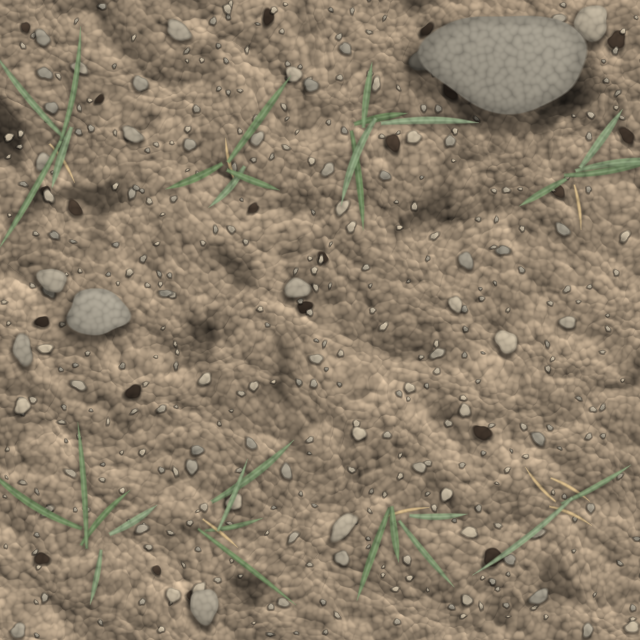
This texture is drawn by a WebGL 1 fragment shader. Its source:

```glsl
precision highp float;
// Draws lumpy brown field soil with scattered pebbles, dark pits and tufts of young grass.
uniform vec2 u_resolution;

#define SOIL vec3(0.595, 0.527, 0.444)
#define PALE_STONE vec3(0.80, 0.74, 0.64)
#define GREY_STONE vec3(0.60, 0.575, 0.52)
#define PIT vec3(0.20, 0.165, 0.135)
#define GRASS vec3(0.41, 0.51, 0.34)
#define DRY_GRASS vec3(0.78, 0.67, 0.48)
#define LIGHT vec2(0.40, 0.92)
#define RELIEF 0.125
#define CLOD_FREQ 9.0
#define BLADE_WIDTH 0.0085
#define SOFTNESS 0.0018

vec2 hash2(vec2 p) {
  vec3 q = fract(p.xyx * vec3(0.1031, 0.1030, 0.0973));
  q += dot(q, q.yzx + 33.33);
  return fract((q.xx + q.yz) * q.zy);
}

mat2 rotation(float a) {
  return mat2(cos(a), -sin(a), sin(a), cos(a));
}

// Smooth cellular noise: low on the lumps, high in the gaps between them.
float clods(vec2 p) {
  vec2 cell = floor(p), f = p - cell;
  float sum = 0.0;
  for (int j = -1; j <= 1; j++)
    for (int i = -1; i <= 1; i++) {
      vec2 o = vec2(float(i), float(j));
      vec2 d = o + hash2(cell + o) - f;
      sum += exp(-8.0 * dot(d, d));
    }
  return -log(sum + 0.0001) / 8.0;
}

// Layered sines: broad, slow variation and domain warp.
float drift(vec2 p) {
  return (sin(p.x * 7.0 + 2.0 * sin(p.y * 5.0)) + sin(p.y * 11.0 - p.x * 6.0 + 1.3)
    + sin(p.x * 19.0 + p.y * 13.0 + 2.0 * sin(p.x * 8.0))) / 3.0;
}

float soilHeight(vec2 p) {
  float height = 0.0, freq = CLOD_FREQ;
  for (int i = 0; i < 4; i++) {
    height -= clods(p * freq + 17.0 * float(i)) / freq;
    p = rotation(0.9) * p;
    freq *= 2.1;
  }
  return height;
}

// Signed distance to a lumpy oval stone.
float stoneDistance(vec2 q, vec2 size, float angle, float seed) {
  vec2 r = rotation(angle) * q / size;
  float t = atan(r.y, r.x + 0.00001);
  float rim = 1.0 + 0.09 * sin(2.0 * t + seed * 40.0) + 0.08 * sin(3.0 * t + seed * 17.0)
    + 0.035 * sin(5.0 * t + seed * 71.0);
  return (length(r) / rim - 1.0) * min(size.x, size.y);
}

void drawStone(inout vec3 col, vec2 q, vec2 size, float angle, float seed, vec3 tint, float grain) {
  float small = min(size.x, size.y);
  float soft = max(SOFTNESS, 1.0 / u_resolution.y);
  float d = stoneDistance(q, size, angle, seed);
  float shade = stoneDistance(q + 0.28 * small * LIGHT, size, angle, seed);
  col *= 1.0 - 0.45 * (1.0 - smoothstep(-0.1 * small, 0.3 * small + soft, shade));
  float lit = 0.97 + 0.13 * dot(q, LIGHT) / max(size.x, size.y);
  lit -= 0.16 * smoothstep(-0.3 * small, 0.0, d) + 0.22 * (grain - 0.1);
  col = mix(col, tint * lit, 1.0 - smoothstep(-soft, soft, d));
}

// One stone at most per grid cell; share is the chance that a cell holds one.
void scatter(inout vec3 col, vec2 p, float grid, float share, float radius, vec3 a, vec3 b, float grain) {
  vec2 home = floor(p * grid);
  for (int j = -1; j <= 1; j++)
    for (int i = -1; i <= 1; i++) {
      vec2 cell = home + vec2(float(i), float(j));
      vec2 place = hash2(cell + grid), kind = hash2(cell + grid + 57.0), look = hash2(cell + grid + 113.0);
      if (kind.x > share) continue;
      vec2 size = radius * (0.55 + 0.8 * kind.y) * vec2(1.0, 0.55 + 0.4 * look.y);
      vec2 q = p - (cell + 0.2 + 0.6 * place) / grid;
      drawStone(col, q, size, look.x * 6.28, look.y, mix(a, b, look.x), grain);
    }
}

// A tapering, bent blade starting at the origin and running along +x.
void drawBlade(inout vec3 col, vec2 q, float len, float bend, float width, vec3 tint, float grain) {
  float t = clamp(q.x / len, 0.0, 1.0);
  float side = q.y - bend * len * t * t;
  float halfWidth = width * (0.35 + 1.3 * t) * (1.0 - t * t);
  float d = max(abs(side) - halfWidth, max(-q.x, q.x - len));
  float soft = max(SOFTNESS, 1.0 / u_resolution.y);
  col *= 1.0 - 0.16 * (1.0 - smoothstep(0.0, 0.008, d));
  vec3 blade = tint * (1.0 + 0.13 * side / width - 0.3 * (grain - 0.1));
  blade += 0.07 * (1.0 - smoothstep(0.0, 0.003, abs(side)));
  col = mix(col, blade, 0.92 * (1.0 - smoothstep(-soft, soft, d)));
}

void main() {
  vec2 p = gl_FragCoord.xy / u_resolution.y;
  vec2 w = p + 0.015 * vec2(drift(p * 1.7 + 3.0), drift(p.yx * 1.9));
  float grain = clods(p * 105.0);

  // Soil: relief lit from above, damp crevices and fine crumbs.
  float e = 0.002, h = soilHeight(w);
  vec2 slope = vec2(soilHeight(w + vec2(e, 0.0)) - h, soilHeight(w + vec2(0.0, e)) - h) / e;
  vec3 col = SOIL * (1.0 - RELIEF * dot(slope, LIGHT) + 0.05 * drift(p) - 0.35 * (grain - 0.1));
  float gap = smoothstep(0.2, 0.5, clods(w * 13.0 + 5.0)) * smoothstep(-0.1, 0.7, drift(p * 1.3 + 8.0));
  col *= 1.0 - 0.5 * gap;

  // Pits and stones, from small to large.
  scatter(col, p, 11.0, 0.17, 0.012, PIT, PIT * 1.6, grain);
  scatter(col, p, 46.0, 0.16, 0.0042, PALE_STONE, GREY_STONE, grain);
  scatter(col, p, 21.0, 0.16, 0.010, PALE_STONE, GREY_STONE, grain);
  scatter(col, p, 8.0, 0.20, 0.021, GREY_STONE, PALE_STONE, grain);
  scatter(col, p, 3.0, 0.22, 0.045, PALE_STONE, GREY_STONE * 1.1, grain);
  drawStone(col, p - vec2(0.79, 0.905), vec2(0.128, 0.076), -0.2, 0.31, GREY_STONE * 1.04, grain);

  // Grass: two loose rows of tufts, each a fan of green and dry blades.
  for (int k = 0; k < 8; k++) {
    float id = float(k);
    vec2 slot = vec2(mod(id, 4.0), floor(id / 4.0));
    vec2 root = vec2(0.13, 0.19) + slot * vec2(0.245, 0.56) + 0.11 * (hash2(slot + 21.0) - 0.5);
    for (int b = 0; b < 5; b++) {
      vec2 key = vec2(id * 7.0, float(b) * 3.0);
      vec2 turn = hash2(key + 5.0), form = hash2(key + 91.0), spot = hash2(key + 173.0);
      float dry = step(0.82, form.y);
      vec3 tint = mix(GRASS + 0.13 * spot.x * vec3(1.0, 0.8, 1.1), DRY_GRASS, dry);
      vec2 q = rotation(-6.28 * turn.x) * (p - root - 0.05 * (spot - 0.5));
      float len = mix(0.08 + 0.12 * form.x, 0.07, dry);
      drawBlade(col, q, len, 0.5 * (turn.y - 0.5), BLADE_WIDTH * mix(0.6 + 0.4 * spot.y, 0.4, dry), tint, grain);
    }
  }
  gl_FragColor = vec4(clamp(col, 0.0, 1.0), 1.0);
}
```
